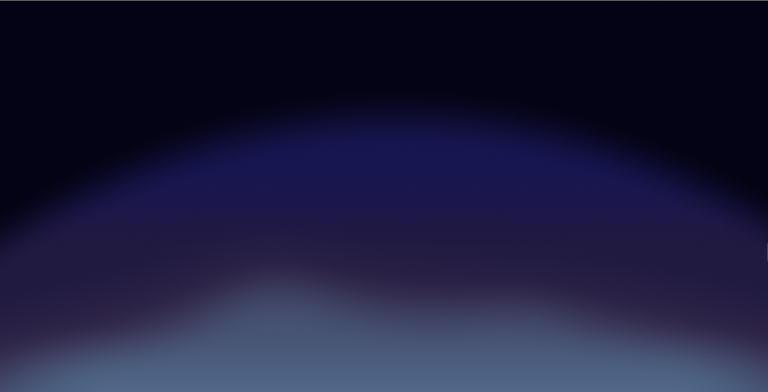
Reproduce this background procedurally as a WebGL 2 fragment shader.

```glsl
#version 300 es
precision highp float;
// A deep blue dome of light rises into a night sky over mauve haze and pale fog.
// Soft-edged colour layers are stacked from back to front; each one has a curved
// upper rim, given as a height over x, in units of the canvas.

#define DOME_TOP 0.70
#define DOME_BEND 1.17
#define DOME_SOFT 0.085
#define MAUVE_TOP 0.28
#define FOG_TOP 0.195
#define FOG_BEND 0.62
#define RIM_SIZE 0.0030

uniform vec2 u_resolution;
out vec4 fragColor;

const vec3 NIGHT = vec3(0.016, 0.012, 0.082);
const vec3 BLUE = vec3(0.090, 0.085, 0.318);
const vec3 PURPLE = vec3(0.128, 0.100, 0.250);
const vec3 MAUVE = vec3(0.205, 0.165, 0.295);
const vec3 FOG = vec3(0.275, 0.325, 0.450);
const vec3 MIST = vec3(0.325, 0.425, 0.555);
const vec3 RIM = vec3(0.36);

// Smooth bump of height 1 around a centre
float bump(float x, float centre, float width) {
    float d = (x - centre) / width;
    return exp(-d * d);
}

// Coverage below a rim: 0 above it, 1 beneath, blended over +-soft
float below(float y, float rim, float soft) {
    return smoothstep(-soft, soft, rim - y);
}

// Fine noise that hides banding in the dark gradients
float hash(vec2 p) {
    return fract(sin(dot(p, vec2(12.99, 78.23))) * 43758.5);
}

void main() {
    vec2 uv = gl_FragCoord.xy / u_resolution;
    float offset = uv.x - 0.52;
    float arc = offset * offset;

    // Night sky and the blue dome, turning purple as it descends
    float domeRim = DOME_TOP - DOME_BEND * arc;
    vec3 dome = mix(BLUE, PURPLE, below(uv.y, 0.46, 0.14));
    vec3 color = mix(NIGHT, dome, below(uv.y, domeRim, DOME_SOFT));

    // Mauve haze, highest left of the centre
    float mauveRim = MAUVE_TOP - 0.5 * arc + 0.06 * bump(uv.x, 0.34, 0.12);
    color = mix(color, MAUVE, below(uv.y, mauveRim, 0.13));

    // Pale fog that thins out toward both lower corners
    float fogRim = FOG_TOP - FOG_BEND * arc + 0.075 * bump(uv.x, 0.35, 0.11)
                 + 0.025 * bump(uv.x, 0.69, 0.08);
    color = mix(color, FOG, below(uv.y, fogRim, 0.10));
    float sides = smoothstep(-0.06, 0.16, uv.x) * smoothstep(1.06, 0.86, uv.x);
    color = mix(color, MIST, sides * below(uv.y, 0.06, 0.12));

    // Hairline along the top and a short tick on the right edge
    float topLine = smoothstep(1.0 - RIM_SIZE, 1.0 - 0.5 * RIM_SIZE, uv.y);
    float tick = smoothstep(1.0 - 0.5 * RIM_SIZE, 1.0, uv.x)
               * below(abs(uv.y - 0.357), 0.022, 0.004);
    color = mix(color, RIM, max(topLine, tick));

    color += (hash(gl_FragCoord.xy) - 0.5) / 255.0;
    fragColor = vec4(color, 1.0);
}
```
